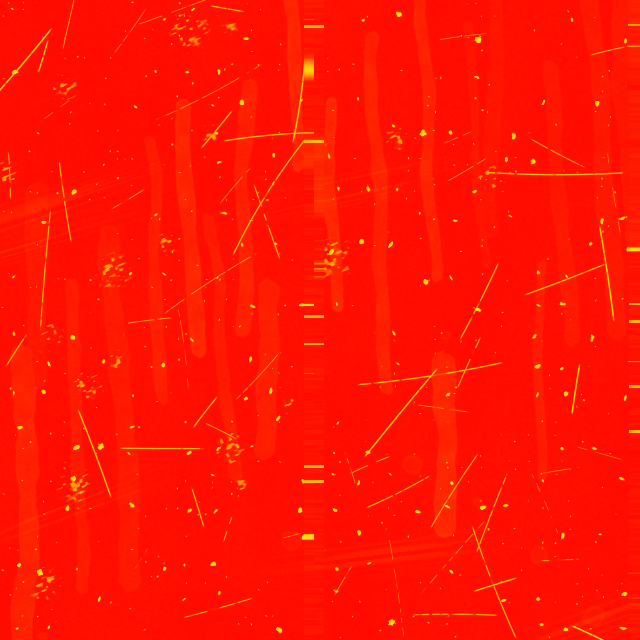
Give the GLSL for this texture, as a Shadertoy shader.

```glsl
// Scratched red paint with faint vertical drips, yellow scuffs and two smeared seams.

const float BASE_GREEN = 0.052;
const float SCUFF_GREEN = 0.85;
const int DRIPS = 20;
const int SCRATCHES = 64;
const int DUST_CLUSTERS = 18;
const int RINGS = 7;
const int SWEEPS = 6;

float hash(vec2 p) {
    vec3 q = fract(vec3(p.xyx) * 0.1031);
    q += dot(q, q.yzx + 33.33);
    return fract((q.x + q.y) * q.z);
}

vec2 hash2(vec2 p) {
    return vec2(hash(p), hash(p + 57.3));
}

float noise(vec2 p) {
    vec2 i = floor(p), f = fract(p);
    f = f * f * (3.0 - 2.0 * f);
    return mix(mix(hash(i), hash(i + vec2(1, 0)), f.x),
               mix(hash(i + vec2(0, 1)), hash(i + vec2(1, 1)), f.x), f.y);
}

float fbm(vec2 p) {
    return 0.55 * noise(p) + 0.3 * noise(p * 2.1 + 7.0) + 0.15 * noise(p * 4.3 + 19.0);
}

vec2 turn(vec2 p, float angle) {
    float c = cos(angle), s = sin(angle);
    return vec2(c * p.x + s * p.y, c * p.y - s * p.x);
}

float cover(float dist, float soft) {
    return 1.0 - smoothstep(-soft, soft, dist);
}

// Long wavering run of paint with a rounded foot and a paler rim.
float drip(vec2 p, float id) {
    vec2 r = hash2(vec2(id, 3.0)), s = hash2(vec2(id, 11.0));
    float top = 0.4 + 0.75 * r.y;
    float bottom = top - mix(0.25, 0.65, s.x);
    float path = (id + r.x) / float(DRIPS) + 0.07 * (s.y - 0.35) * (top - p.y) / 0.4;
    path += 0.016 * (noise(vec2(p.y * 7.0, id * 9.0)) - 0.5);
    float halfWidth = mix(0.007, 0.017, hash(vec2(id, 23.0)));
    halfWidth *= 0.6 + 0.8 * fbm(vec2(p.y * 22.0, id * 5.0 + step(path, p.x) * 40.0));
    float past = max(max(bottom - p.y, p.y - top), 0.0);
    float d = length(vec2(p.x - path, past)) - halfWidth;
    float rim = exp(-abs(d + 0.002) * 700.0);
    float strength = mix(0.025, 0.095, hash(vec2(id, 31.0)));
    return strength * (cover(d, 0.002) * (0.55 + 0.8 * fbm(p * 45.0)) + 0.2 * rim);
}

// Thin, slightly bowed and broken line.
float scratch(vec2 p, float id, float soft) {
    vec2 r = hash2(vec2(id, 71.0)), s = hash2(vec2(id, 83.0));
    float lean = 1.2 * (s.x - 0.5);
    float angle = hash(vec2(id, 91.0)) < 0.62 ? 1.4 + lean : 0.1 + lean;
    vec2 q = turn(p - r, angle);
    float halfLength = mix(0.025, 0.115, s.y * s.y);
    q.y += (hash(vec2(id, 97.0)) - 0.5) * 1.2 * q.x * q.x;
    float weight = hash(vec2(id, 101.0));
    float line = cover(abs(q.y) - mix(0.0004, 0.0012, weight), soft);
    float broken = smoothstep(0.25, 0.55, noise(vec2(q.x * 130.0, id * 7.0)) + 0.4 * weight);
    return line * broken * cover(abs(q.x) - halfLength, 0.004) * mix(0.55, 1.0, weight);
}

// One stretched chip per occupied grid cell.
float chips(vec2 p, float cells, float rate, float radius, float soft) {
    vec2 id = floor(p * cells);
    vec2 centre = (id + 0.3 + 0.4 * hash2(id + cells)) / cells;
    vec2 q = turn(p - centre, 6.28 * hash(id + 2.0 * cells));
    float size = radius * mix(0.4, 1.0, hash(id + 3.0 * cells));
    float stretch = mix(1.0, 2.4, hash(id + 4.0 * cells));
    q.y *= stretch;
    float d = (length(q) - size * (0.6 + 0.7 * noise(p * 300.0))) / sqrt(stretch);
    return cover(d, soft) * step(hash(id + 5.0 * cells), rate);
}

// Scraped patches of fine crumbs.
float dust(vec2 p) {
    float mask = 0.0;
    for (int i = 0; i < DUST_CLUSTERS; i++) {
        vec2 centre = hash2(vec2(float(i), 131.0));
        centre.x *= mix(0.5, 1.0, hash(vec2(float(i), 137.0)));
        vec2 q = (p - centre) / mix(0.012, 0.04, hash(vec2(float(i), 149.0)));
        mask = max(mask, exp(-dot(q, q)));
    }
    float crumbs = noise(turn(p, 0.4) * vec2(150.0, 270.0));
    return smoothstep(0.5, 0.85, crumbs * (0.35 + 0.7 * mask)) * smoothstep(0.1, 0.5, mask);
}

float ring(vec2 p, float id) {
    float d = length(p - hash2(vec2(id, 163.0))) - mix(0.006, 0.015, hash(vec2(id, 167.0)));
    d += 0.005 * (noise(p * 90.0) - 0.5);
    return 0.05 * exp(-abs(d) * 600.0) + 0.025 * cover(d, 0.002);
}

// Faint brushed band, rising to the right.
float sweep(vec2 p, float id) {
    vec2 q = turn(p - hash2(vec2(id, 181.0)), mix(0.05, 0.4, hash(vec2(id, 191.0))));
    float fade = exp(-q.x * q.x * 50.0 - q.y * q.y * 2500.0);
    return 0.08 * fade * smoothstep(0.35, 0.8, noise(vec2(q.x * 5.0, q.y * 330.0 + id * 50.0)));
}

void mainImage(out vec4 fragColor, in vec2 fragCoord) {
    vec2 uv = fragCoord / iResolution.xy;
    float soft = 0.7 / iResolution.y;

    // Seams repeat the last column of each panel sideways.
    vec2 p = uv;
    p.x = uv.x < 0.49 ? min(uv.x, 0.475) : clamp(uv.x, 0.506, 0.982);
    float seam = step(0.0005, abs(p.x - uv.x));

    // Red ground with slow mottling and fine grain.
    float green = BASE_GREEN + 0.035 * (fbm(p * vec2(9.0, 4.0)) - 0.5);
    green += 0.03 * (noise(p * 400.0) - 0.5);

    float lift = 0.0;
    for (int i = 0; i < DRIPS; i++) lift = max(lift, drip(p, float(i)));
    for (int i = 0; i < RINGS; i++) lift = max(lift, ring(p, float(i)));
    for (int i = 0; i < SWEEPS; i++) lift += sweep(p, float(i));

    // Yellow damage.
    float scuff = 0.7 * dust(p);
    for (int i = 0; i < SCRATCHES; i++) scuff = max(scuff, scratch(p, float(i), soft));
    scuff = max(scuff, chips(p, 22.0, 0.3, 0.0055, soft));
    scuff = max(scuff, 0.8 * chips(p, 95.0, 0.055, 0.0018, soft));

    // Smeared rows in the seams.
    float row = hash(vec2(floor(uv.y * 256.0), floor(p.x * 9.0)));
    lift += seam * 0.05 * row * row;
    scuff = max(scuff, seam * 0.8 * step(0.98, row));

    green = mix(green + lift, SCUFF_GREEN, scuff);
    fragColor = vec4(1.0, clamp(green, 0.0, 1.0), 0.04 * scuff, 1.0);
}
```
